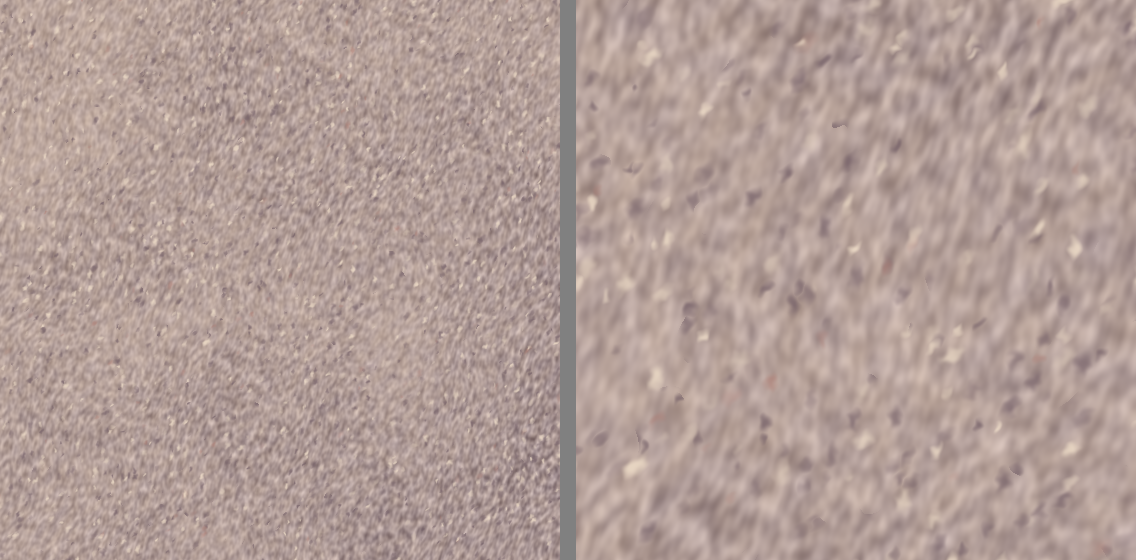
Left, the full canvas; right, a detail of the centre.
Reproduce this texture procedurally as a WebGL 1 fragment shader.

```glsl
precision highp float;
// Fine sandy stone: slanted soft grains with cream, purple and reddish specks.

uniform vec2 u_resolution;

#define BASE_COLOR vec3(0.696, 0.616, 0.593)
#define TONE_TINT vec3(1.0, 1.0, 0.92)
#define CREAM vec3(0.93, 0.86, 0.78)
#define PURPLE vec3(0.46, 0.38, 0.41)
#define RUST vec3(0.68, 0.47, 0.43)
#define GRAIN_ANGLE 1.1
#define GRAIN_SCALE vec2(105.0, 58.0)
#define GRAIN_CONTRAST 0.155
#define PATCH_CONTRAST 0.045
#define SPECK_CELLS 72.0
#define SPECK_RADIUS vec2(0.0036, 0.0062)

float hash(vec2 p) {
  vec3 h = fract(vec3(p.xyx) * 0.1031);
  h += dot(h, h.yzx + 33.33);
  return fract((h.x + h.y) * h.z);
}

float cornerSlope(vec2 cell, vec2 offset) {
  float angle = 6.28318 * hash(cell);
  return dot(vec2(cos(angle), sin(angle)), offset);
}

// Gradient noise, centred on zero
float noise(vec2 p) {
  vec2 cell = floor(p);
  vec2 f = p - cell;
  vec2 w = f * f * f * (f * (f * 6.0 - 15.0) + 10.0);
  vec2 e = vec2(1.0, 0.0);
  float low = mix(cornerSlope(cell, f), cornerSlope(cell + e, f - e), w.x);
  float high = mix(cornerSlope(cell + e.yx, f - e.yx), cornerSlope(cell + 1.0, f - 1.0), w.x);
  return mix(low, high, w.y);
}

// Coordinates whose y axis runs along the given angle
vec2 alongAngle(vec2 p, float angle) {
  float c = cos(angle);
  float s = sin(angle);
  return vec2(p.x * s - p.y * c, p.x * c + p.y * s);
}

// Scattered soft ellipses of varied size and strength
float specks(vec2 p, float chance, float seed) {
  vec2 home = floor(p * SPECK_CELLS);
  float cover = 0.0;
  for (int j = -1; j <= 1; j++) {
    for (int i = -1; i <= 1; i++) {
      vec2 cell = home + vec2(float(i), float(j));
      vec2 key = cell + seed;
      vec2 center = (cell + vec2(hash(key + 17.3), hash(key + 41.7))) / SPECK_CELLS;
      float size = mix(0.6, 1.35, hash(key + 63.1));
      float turn = 0.9 * (hash(key + 29.9) - 0.5);
      vec2 d = alongAngle(p - center, 1.5708 + turn) / (SPECK_RADIUS * size);
      float strength = mix(0.2, 1.0, hash(key + 87.5));
      float present = step(hash(key), chance);
      cover = max(cover, present * strength * (1.0 - smoothstep(0.1, 1.35, length(d))));
    }
  }
  return cover;
}

void main() {
  vec2 uv = gl_FragCoord.xy / min(u_resolution.x, u_resolution.y);

  // Gently bent grain directions
  vec2 bent = uv + 0.018 * vec2(noise(uv * 5.0 + 3.7), noise(uv * 5.0 + 19.2));
  vec2 q = alongAngle(bent, GRAIN_ANGLE) + 4.0;
  vec2 steep = alongAngle(bent, GRAIN_ANGLE + 0.22) + 9.0;

  // Broad patches: rougher, darker and more purple toward the lower right
  float patchy = noise(uv * 3.5 + 11.0) + 0.6 * noise(uv * 9.0 + 31.0);
  float clumps = noise(q * 22.0 + 70.0) + 0.8 * noise(q * vec2(48.0, 36.0) + 90.0);
  float slope = uv.x - uv.y;
  float roughness = 1.0 + 0.4 * patchy + 0.15 * slope;

  // Body of soft slanted grains
  float grain = noise(q * GRAIN_SCALE) + 0.75 * noise(steep * GRAIN_SCALE * 1.65);
  float tone = GRAIN_CONTRAST * roughness * grain;
  tone -= PATCH_CONTRAST * (patchy + clumps + 0.5 * slope);
  vec3 color = BASE_COLOR + tone * TONE_TINT;

  // Faint warm and cool mottling
  float warmth = noise(q * GRAIN_SCALE * 0.6 + 50.0) - 0.4 * slope - 0.3 * patchy;
  color += warmth * vec3(0.012, 0.004, -0.022);

  // Scattered specks with ragged outlines, dark ones gathered in the clumps
  vec2 ragged = q + 0.0035 * vec2(noise(q * 150.0 + 7.0), noise(q * 150.0 + 43.0));
  float darkChance = 0.2 * roughness + 0.15 * clumps;
  color = mix(color, PURPLE, 0.75 * specks(ragged, darkChance, 5.0));
  color = mix(color, RUST, 0.5 * specks(ragged, 0.02, 211.0));
  color = mix(color, CREAM, 0.85 * specks(ragged, 0.16, 107.0));

  gl_FragColor = vec4(clamp(color, 0.0, 1.0), 1.0);
}
```
